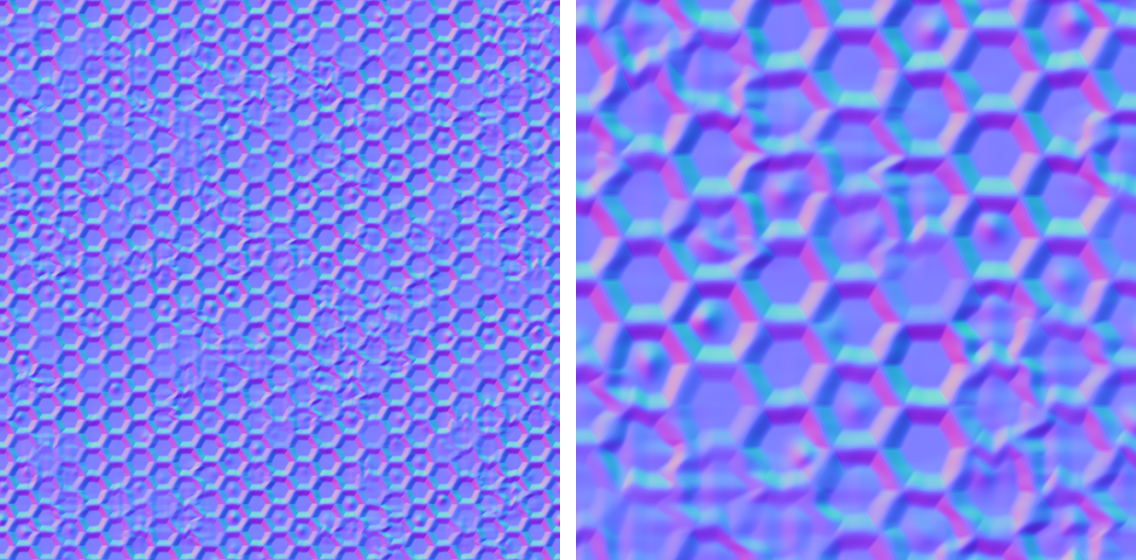
Left: the whole. Right: its middle third, enlarged.
Write a Shadertoy shader that draws this texture map.

```glsl
// Tangent-space normal map of worn hexagonal studs, 24 columns by 20 rows.
// A tiling height field holds bevelled hexagons with dents and streaky wear;
// central differences turn it into normals with the green axis pointing down.

float hash(vec2 p) {
    return fract(sin(dot(p, vec2(127.1, 311.7))) * 43758.5453);
}

// Value noise with the given number of lattice cells across the canvas
float tiledNoise(vec2 uv, vec2 cells) {
    vec2 p = uv * cells;
    vec2 i = floor(p);
    vec2 f = smoothstep(0.0, 1.0, p - i);
    float a = hash(mod(i, cells));
    float b = hash(mod(i + vec2(1, 0), cells));
    float c = hash(mod(i + vec2(0, 1), cells));
    float d = hash(mod(i + vec2(1, 1), cells));
    return mix(mix(a, b, f.x), mix(c, d, f.x), f.y);
}

// Offset from the nearest hexagon centre in xy, wrapped cell index in zw
vec4 hexCell(vec2 p) {
    vec2 period = vec2(1.7320508, 1.0);
    vec2 evenShift = vec2(0.0, 0.5);
    vec2 oddShift = vec2(0.8660254, 0.0);
    vec2 evenCentre = round((p - evenShift) / period) * period + evenShift;
    vec2 oddCentre = round((p - oddShift) / period) * period + oddShift;
    vec2 a = p - evenCentre;
    vec2 b = p - oddCentre;
    vec2 centre = dot(a, a) < dot(b, b) ? evenCentre : oddCentre;
    vec2 id = round(centre * vec2(1.1547005, 2.0));
    return vec4(p - centre, mod(id, vec2(24, 40)));
}

float surfaceHeight(vec2 uv) {
    // Patches of wear broken into horizontal and vertical streaks
    float wear = smoothstep(0.45, 0.8, tiledNoise(uv, vec2(17, 19)));
    float across = tiledNoise(uv, vec2(23, 101)) - 0.5;
    float down = tiledNoise(uv + 0.37, vec2(103, 21)) - 0.5;

    // Streaks also drag the stud outlines sideways
    vec2 p = uv * vec2(24.0 * 0.8660254, 20.0);
    p += vec2(across, down) * (0.04 + 0.16 * wear);
    vec4 cell = hexCell(p);
    vec2 q = cell.xy;
    vec2 id = cell.zw;

    // Bevelled hexagon with slightly rounded corners
    vec2 s = abs(q);
    float hexDist = max(s.y, s.x * 0.8660254 + s.y * 0.5);
    float edge = mix(hexDist, length(q), 0.18);
    float stud = 1.0 - smoothstep(0.26, 0.5, edge);
    stud *= 1.0 - smoothstep(0.46, 0.5, hexDist);

    // Each stud has its own height; a few are nearly worn away
    float tall = mix(0.125, 0.18, hash(id + 3.1));
    tall *= 1.0 - 0.6 * step(0.88, hash(id + 7.7));
    tall *= 1.0 - 0.35 * wear;

    // Some studs are pitted at the centre or chipped toward the rim
    float angle = 6.2831853 * hash(id + 11.3);
    float reach = 0.36 * hash(id + 17.9);
    vec2 toPit = q - reach * vec2(cos(angle), sin(angle));
    float pitted = step(0.62, hash(id + 23.5));
    float depth = pitted * mix(0.25, 0.95, hash(id + 29.2));
    float pit = depth * exp(-38.0 * dot(toPit, toPit));

    float streaks = (across + down) * (0.008 + 0.045 * wear);
    return tall * stud * (1.0 - pit) + streaks;
}

void mainImage(out vec4 fragColor, in vec2 fragCoord) {
    vec2 uv = fragCoord / iResolution.xy;

    // Slope in units of one stud
    vec2 e = vec2(0.0015, 0.0);
    vec2 slope = vec2(
        surfaceHeight(uv + e.xy) - surfaceHeight(uv - e.xy),
        surfaceHeight(uv + e.yx) - surfaceHeight(uv - e.yx)) / (40.0 * e.x);

    // Pack the normal into colour
    vec3 normal = normalize(vec3(-slope.x, slope.y, 1.0));
    fragColor = vec4(0.5 + 0.5 * normal, 1.0);
}
```
